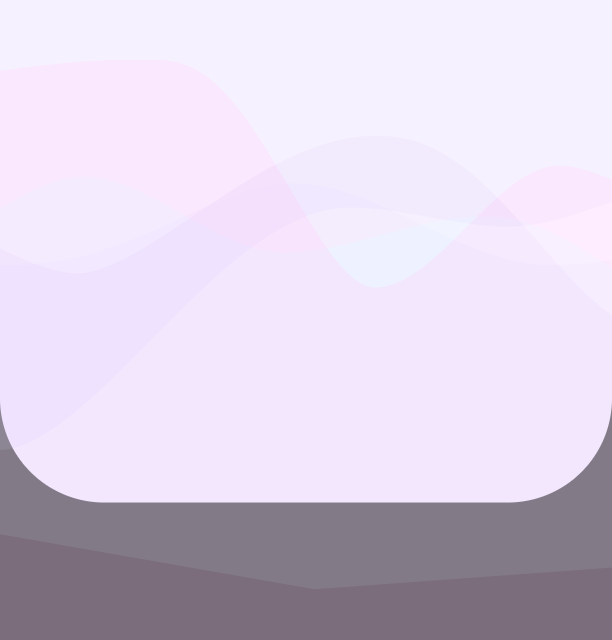
Reproduce this background procedurally as a WebGL 2 fragment shader.

```glsl
#version 300 es
precision highp float;
// Pastel overlapping waves on a round-cornered panel above a grey and mauve floor.

uniform vec2 u_resolution;
out vec4 fragColor;

#define PANEL_BOTTOM 0.2148
#define CORNER_RADIUS 0.1628
#define PAPER vec3(0.965, 0.945, 1.0)
#define GREY vec3(0.510, 0.484, 0.529)
#define PALE_GREY vec3(0.550, 0.525, 0.580)
#define MAUVE vec3(0.486, 0.427, 0.486)
#define PINK_SHIFT vec3(0.016, -0.037, -0.004)
#define LILAC_SHIFT vec3(-0.015, -0.024, -0.004)
#define LIGHT_SHIFT vec3(0.016, 0.020, 0.0)
#define AQUA_SHIFT vec3(-0.020, 0.014, 0.004)
#define VIOLET_SHIFT vec3(-0.011, -0.011, 0.0)

// Eased climb from one crest to the next; skew moves its steepest point
float rise(float x, float from, float to, float amount, float skew) {
    float t = pow(clamp((x - from) / (to - from), 0.0, 1.0), skew);
    return amount * t * t * (3.0 - 2.0 * t);
}

// Wave heights, each a sum of climbs between crests
float pinkWave(float x) {
    return 0.8724 + rise(x, -0.204, 0.204, 0.0339, 1.0)
        + rise(x, 0.252, 0.613, -0.3555, 1.25)
        + rise(x, 0.613, 0.913, 0.1901, 1.0)
        + rise(x, 0.913, 1.131, -0.0625, 1.0);
}

float lilacWave(float x) {
    return 0.651 + rise(x, -0.129, 0.129, -0.0781, 1.0)
        + rise(x, 0.129, 0.613, 0.2148, 0.85)
        + rise(x, 0.613, 1.063, -0.3021, 1.2);
}

float lightWave(float x) {
    return 0.2969 + rise(x, 0.0, 0.572, 0.3789, 0.9)
        + rise(x, 0.572, 0.831, -0.0299, 1.0)
        + rise(x, 0.831, 1.158, 0.0742, 1.0);
}

float aquaWave(float x) {
    return 0.625 + rise(x, -0.136, 0.136, 0.099, 1.0)
        + rise(x, 0.136, 0.463, -0.1185, 1.0)
        + rise(x, 0.463, 0.790, 0.056, 1.0)
        + rise(x, 0.790, 1.144, -0.1406, 1.15);
}

float violetWave(float x) {
    return 0.5859 + rise(x, 0.0, 0.477, 0.1276, 1.25)
        + rise(x, 0.477, 0.899, -0.1276, 1.0)
        + rise(x, 0.899, 1.101, 0.0156, 1.0);
}

// Smooth coverage where depth is positive
float cover(float depth) {
    float width = length(vec2(dFdx(depth), dFdy(depth)));
    return clamp(0.5 + depth / max(width, 1e-6), 0.0, 1.0);
}

// Signed distance to a panel open at the top, in units of canvas height
float panelDistance(vec2 uv, float aspect) {
    float side = abs(uv.x - 0.5) * aspect - (0.5 * aspect - CORNER_RADIUS);
    float below = PANEL_BOTTOM + CORNER_RADIUS - uv.y;
    return length(max(vec2(side, below), 0.0)) - CORNER_RADIUS;
}

void main() {
    vec2 uv = gl_FragCoord.xy / u_resolution;
    float aspect = u_resolution.x / u_resolution.y;
    float light = cover(lightWave(uv.x) - uv.y);

    // Floor with a shallow mauve valley
    vec3 floorColor = mix(PALE_GREY, GREY, light);
    float valley = 0.0794 + max((0.5136 - uv.x) * 0.1673, (uv.x - 0.5136) * 0.0696);
    floorColor = mix(floorColor, MAUVE, cover(valley - uv.y));

    // Translucent waves shift the paper colour where they overlap
    vec3 color = PAPER;
    color += PINK_SHIFT * cover(pinkWave(uv.x) - uv.y);
    color += LILAC_SHIFT * cover(lilacWave(uv.x) - uv.y);
    color += AQUA_SHIFT * cover(aquaWave(uv.x) - uv.y);
    color += VIOLET_SHIFT * cover(violetWave(uv.x) - uv.y);
    color += LIGHT_SHIFT * light;

    // Rounded panel over the floor
    float panel = clamp(0.5 - panelDistance(uv, aspect) * u_resolution.y, 0.0, 1.0);
    fragColor = vec4(mix(floorColor, clamp(color, 0.0, 1.0), panel), 1.0);
}
```
